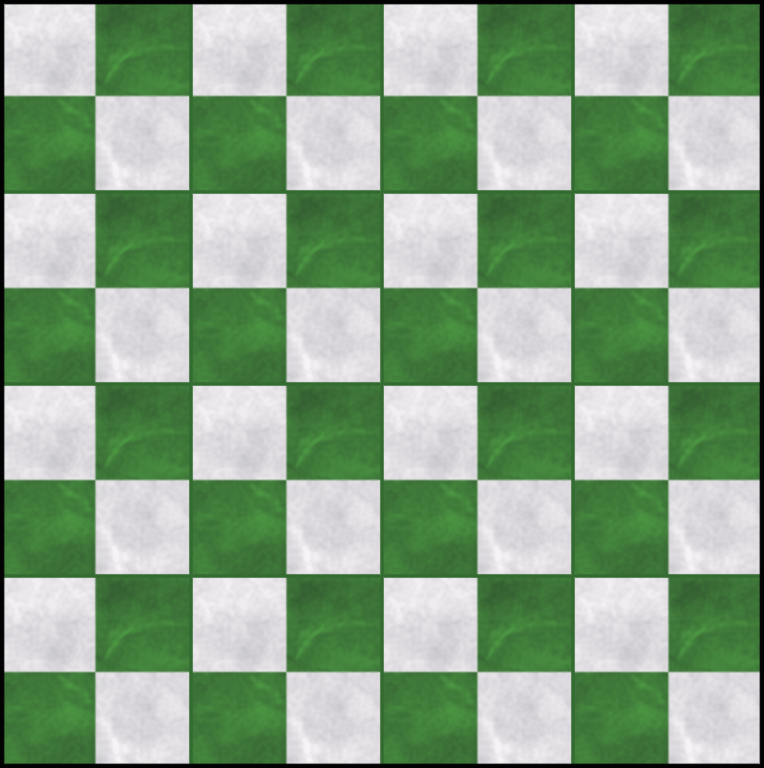
Reproduce this pattern procedurally as a Shadertoy shader.

```glsl
// Green and white marble checkerboard: repeated blocks of 2x2 tiles, thin green grout, black rim.
#define BLOCKS 4.0
#define RIM 0.0056
#define GROUT 0.0095
#define SOFT 0.009
#define GRAIN 3.2
#define DARK_GREEN vec3(0.205, 0.375, 0.195)
#define LIGHT_GREEN vec3(0.295, 0.590, 0.260)
#define GREY_STONE vec3(0.755, 0.750, 0.770)
#define WHITE_STONE vec3(0.965, 0.955, 0.965)
#define GROUT_GREEN vec3(0.200, 0.420, 0.190)
#define RIM_BLACK vec3(0.008)

// Unit gradient for a lattice point
vec2 gradient(vec2 cell) {
    uvec2 q = uvec2(ivec2(cell)) * uvec2(1597u, 3812u + 1u);
    uint h = (q.x ^ q.y) * 74773u;
    h = (h ^ (h >> 15)) * 48271u;
    h ^= h >> 13;
    float angle = 6.2832 * float(h & 1023u) / 1024.0;
    return vec2(cos(angle), sin(angle));
}

float gradientNoise(vec2 p) {
    vec2 i = floor(p), f = p - i;
    vec2 u = f * f * f * (f * (f * 6.0 - 15.0) + 10.0);
    vec2 e = vec2(1, 0);
    float low = mix(dot(gradient(i), f), dot(gradient(i + e), f - e), u.x);
    float high = mix(dot(gradient(i + e.yx), f - e.yx), dot(gradient(i + 1.0), f - 1.0), u.x);
    return mix(low, high, u.y);
}

float fbm(vec2 p) {
    float sum = 0.0, amp = 0.6;
    for (int i = 0; i < 4; i++) {
        sum += amp * gradientNoise(p);
        p = mat2(1.6, 1.2, -1.2, 1.6) * p + 7.3;
        amp *= 0.55;
    }
    return sum;
}

float vein(vec2 p, vec2 a, vec2 b, float width) {
    vec2 ap = p - a, ab = b - a;
    float d = length(ap - ab * clamp(dot(ap, ab) / dot(ab, ab), 0.0, 1.0)) / width;
    return exp(-d * d);
}

float cloud(vec2 p, vec2 center, vec2 radius) {
    vec2 d = (p - center) / radius;
    return exp(-dot(d, d));
}

// Marble brightness in one tile; side holds 0 or 1 for left/right and bottom/top
float marble(vec2 p, vec2 side) {
    vec2 seed = 19.0 * side + vec2(31.0, 17.0) * side.yx + 40.0;
    vec2 warp = vec2(gradientNoise(p * 5.0 + seed), gradientNoise(p * 5.0 + seed + 11.0));
    vec2 q = p + 0.06 * warp;
    float tone = 0.47 + 0.55 * fbm(p * GRAIN + warp * 0.5 + seed);
    tone += 0.18 * gradientNoise(p * 17.0 + seed);

    if (side.x > 0.5 && side.y > 0.5) {          // upper green: forked veins
        tone += 0.36 * vein(q, vec2(0.10, 0.17), vec2(0.36, 0.47), 0.030);
        tone += 0.25 * vein(q, vec2(0.18, 0.40), vec2(0.95, 0.53), 0.035);
        tone += 0.28 * cloud(q, vec2(0.72, 0.12), vec2(0.25, 0.10));
        tone -= 0.28 * cloud(q, vec2(0.24, 0.86), vec2(0.22, 0.16));
        tone -= 0.18 * cloud(q, vec2(0.80, 0.82), vec2(0.30, 0.20));
    } else if (side.x < 0.5 && side.y < 0.5) {   // lower green: glow and slash
        tone += 0.42 * cloud(q, vec2(0.70, 0.53), vec2(0.23, 0.17));
        tone += 0.34 * vein(q, vec2(0.63, 0.96), vec2(0.93, 0.72), 0.030);
        tone += 0.22 * vein(q, vec2(0.10, 0.66), vec2(0.40, 0.55), 0.035);
        tone -= 0.24 * smoothstep(0.37, 0.29, q.y) * smoothstep(0.35, 0.60, q.x);
        tone -= 0.16 * cloud(q, vec2(0.20, 0.85), vec2(0.35, 0.15));
    } else if (side.x < 0.5) {                   // upper white: grey low smudges
        tone += 0.16 + 0.22 * cloud(q, vec2(0.25, 0.85), vec2(0.40, 0.25));
        tone -= 0.36 * cloud(q, vec2(0.52, 0.22), vec2(0.28, 0.14));
        tone -= 0.26 * cloud(q, vec2(0.75, 0.42), vec2(0.20, 0.12));
        tone -= 0.20 * vein(q, vec2(0.05, 0.55), vec2(0.28, 0.45), 0.045);
    } else {                                     // lower white: pale branching vein
        tone += 0.09 + 0.32 * vein(q, vec2(0.08, 0.52), vec2(0.25, 0.08), 0.055);
        tone += 0.20 * vein(q, vec2(0.20, 0.25), vec2(0.55, 0.05), 0.050);
        tone -= 0.22 * cloud(q, vec2(0.50, 0.62), vec2(0.25, 0.30));
        tone -= 0.20 * cloud(q, vec2(0.08, 0.15), vec2(0.10, 0.15));
    }
    return clamp(tone, 0.0, 1.0);
}

void mainImage(out vec4 fragColor, in vec2 fragCoord) {
    vec2 uv = fragCoord / iResolution.xy;
    vec2 block = fract(uv * BLOCKS);
    float pixel = 1.0 / min(iResolution.x, iResolution.y);
    float soft = max(SOFT, 0.8 * pixel * BLOCKS);

    // Tiles: the same marble set in every block
    float tone = marble(fract(block * 2.0), step(0.5, block));
    vec2 half2 = smoothstep(-soft, soft, block - 0.5) * 2.0 - 1.0;
    float green = 0.5 + 0.5 * half2.x * half2.y;
    vec3 color = mix(mix(GREY_STONE, WHITE_STONE, tone),
                     mix(DARK_GREEN, LIGHT_GREEN, tone), green);

    // Grout between blocks
    vec2 gap = min(block, 1.0 - block);
    float line = 1.0 - smoothstep(GROUT - 0.5 * soft, GROUT + 0.5 * soft, min(gap.x, gap.y));
    color = mix(color, GROUT_GREEN, line);

    // Black outer rim
    vec2 edge = min(uv, 1.0 - uv);
    float blur = max(0.0014, 0.7 * pixel);
    color = mix(RIM_BLACK, color, smoothstep(RIM - blur, RIM + blur, min(edge.x, edge.y)));

    fragColor = vec4(color, 1.0);
}
```
